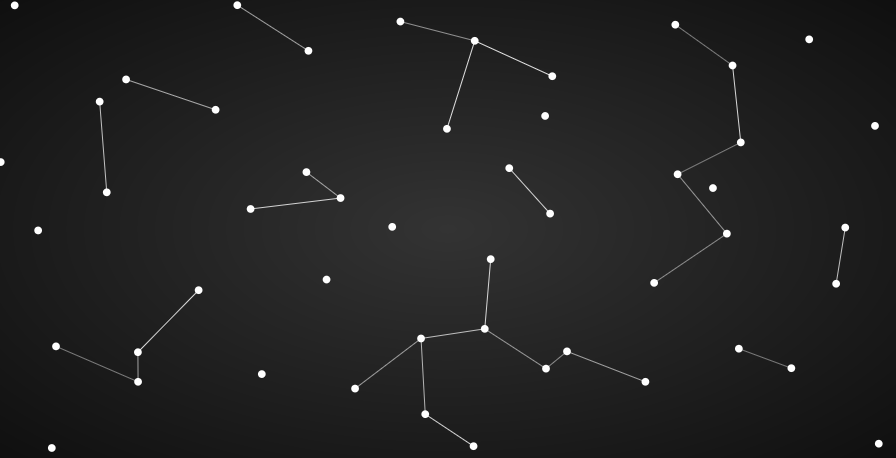
This background is drawn by a Shadertoy shader. Its source:

```glsl
const vec3 CENTER_GRAY = vec3(0.2);
const vec3 CORNER_GRAY = vec3(0.06);
const vec3 INK = vec3(1.0);

// Lengths are in canvas heights
const int COLUMNS = 10;
const int ROWS = 5;
const int COUNT = COLUMNS * ROWS;
const float NODE_RADIUS = 0.0084;
const float LINK_WIDTH = 0.0022;
const float LINK_REACH = 0.21;
const float LINK_CHANCE = 0.55;
const float LINK_FAINT = 0.4;
const float LINK_BRIGHT = 0.9;
const float SEED = 3.7;

float hash(vec2 p) {
    return fract(sin(dot(p + SEED, vec2(127.1, 311.7))) * 43758.5453);
}

// One freely jittered node per grid cell
vec2 nodePosition(int index, float aspect) {
    vec2 cell = vec2(index % COLUMNS, index / COLUMNS);
    vec2 jitter = vec2(hash(cell), hash(cell + 41.3));
    return (cell + jitter) / vec2(COLUMNS, ROWS) * vec2(aspect, 1.0);
}

float segmentDistance(vec2 p, vec2 a, vec2 b) {
    vec2 ab = b - a;
    float t = clamp(dot(p - a, ab) / max(dot(ab, ab), 1e-6), 0.0, 1.0);
    return length(p - a - ab * t);
}

// Pixel coverage of a stroke, also valid when thinner than a pixel
float strokeCoverage(float dist, float width, float pixel) {
    vec2 edges = (vec2(0.5, -0.5) * width - dist) / pixel + 0.5;
    vec2 filled = clamp(edges, 0.0, 1.0);
    return filled.x - filled.y;
}

void mainImage(out vec4 fragColor, in vec2 fragCoord) {
    float pixel = 1.0 / iResolution.y;
    float aspect = iResolution.x * pixel;
    vec2 p = fragCoord * pixel;

    // Elliptical vignette reaching its end in the corners
    vec2 centered = fragCoord / iResolution.xy * 2.0 - 1.0;
    float falloff = length(centered) / sqrt(2.0);
    vec3 color = mix(CENTER_GRAY, CORNER_GRAY, falloff);

    vec2 nodes[COUNT];
    for (int i = 0; i < COUNT; i++) nodes[i] = nodePosition(i, aspect);

    float links = 0.0;
    float dots = 0.0;
    for (int i = 0; i < COUNT; i++) {
        float nodeDist = distance(p, nodes[i]);
        if (nodeDist > LINK_REACH + LINK_WIDTH + pixel) continue;
        dots = max(dots, clamp((NODE_RADIUS - nodeDist) / pixel + 0.5, 0.0, 1.0));

        // Some of the nearby pairs are joined, each with its own strength
        for (int j = i + 1; j < COUNT; j++) {
            if (distance(nodes[i], nodes[j]) > LINK_REACH) continue;
            vec2 pair = vec2(i, j);
            if (hash(pair + 17.9) > LINK_CHANCE) continue;
            float strength = mix(LINK_FAINT, LINK_BRIGHT, hash(pair + 73.1));
            float dist = segmentDistance(p, nodes[i], nodes[j]);
            links = max(links, strength * strokeCoverage(dist, LINK_WIDTH, pixel));
        }
    }

    color = mix(color, INK, links);
    color = mix(color, INK, dots);
    fragColor = vec4(color, 1.0);
}
```
